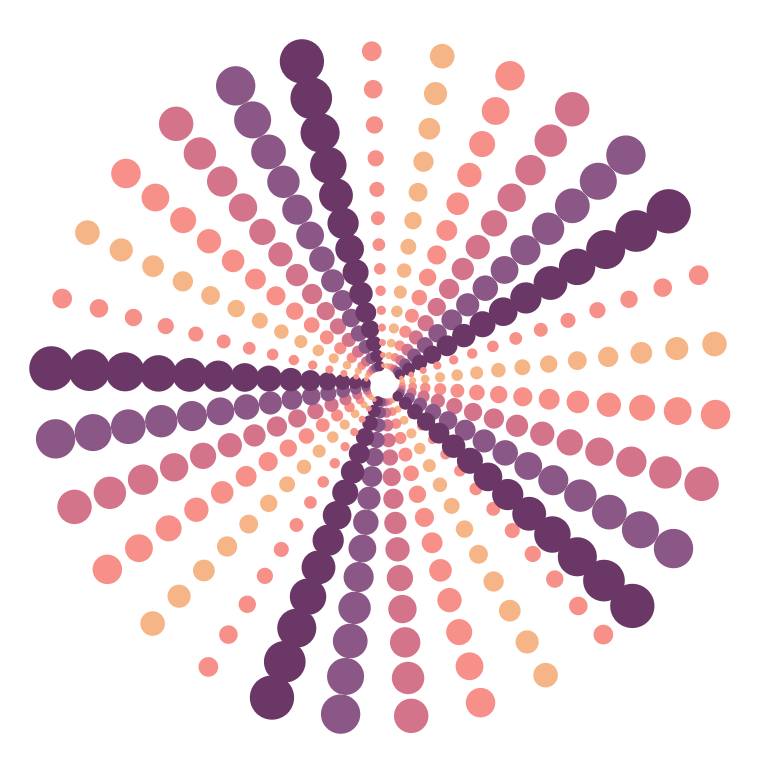
Write a Shadertoy shader that draws this pattern.

```glsl
// A pinwheel of thirty dotted spokes on white, in five fans of six.
// Each spoke's dots grow linearly while their distance grows quadratically;
// spokes are painted clockwise, so each one covers the spoke before it.

const float REACH = 0.4336;   // distance of the outermost dots
const float FIRST_RING = 4.0;
const float LAST_RING = 17.0;

vec3 spokeColor(int rank) {
    vec3 coral = vec3(0.965, 0.565, 0.535);
    if (rank == 1) return vec3(0.960, 0.710, 0.530);  // apricot
    if (rank == 3) return vec3(0.830, 0.455, 0.545);  // rose
    if (rank == 4) return vec3(0.540, 0.340, 0.525);  // violet
    if (rank == 5) return vec3(0.420, 0.215, 0.400);  // plum
    return coral;
}

// Signed distance to the nearest dots of one spoke
float spokeDistance(vec2 p, vec2 direction, float outerRadius) {
    float along = max(dot(p, direction), 0.0);
    float nearest = round(LAST_RING * sqrt(along / REACH));
    float d = 1e3;
    for (int k = -1; k <= 1; k++) {
        float t = clamp(nearest + float(k), FIRST_RING, LAST_RING) / LAST_RING;
        d = min(d, length(p - direction * REACH * t * t) - outerRadius * t);
    }
    return d;
}

void mainImage(out vec4 fragColor, in vec2 fragCoord) {
    float side = min(iResolution.x, iResolution.y);
    vec2 p = (fragCoord - 0.5 * iResolution.xy) / side;
    float pixel = 1.0 / side;
    vec3 color = vec3(1.0);

    // Thin coral to thick plum, repeated around the wheel
    for (int i = 0; i < 30; i++) {
        int rank = i % 6;
        float angle = radians(311.2 - 12.172 * float(i));
        float outerRadius = 0.0128 + 0.0032 * float(rank);
        float d = spokeDistance(p, vec2(cos(angle), sin(angle)), outerRadius);
        float coverage = clamp(0.5 - d / pixel, 0.0, 1.0);
        color = mix(color, spokeColor(rank), coverage);
    }

    fragColor = vec4(color, 1.0);
}
```
